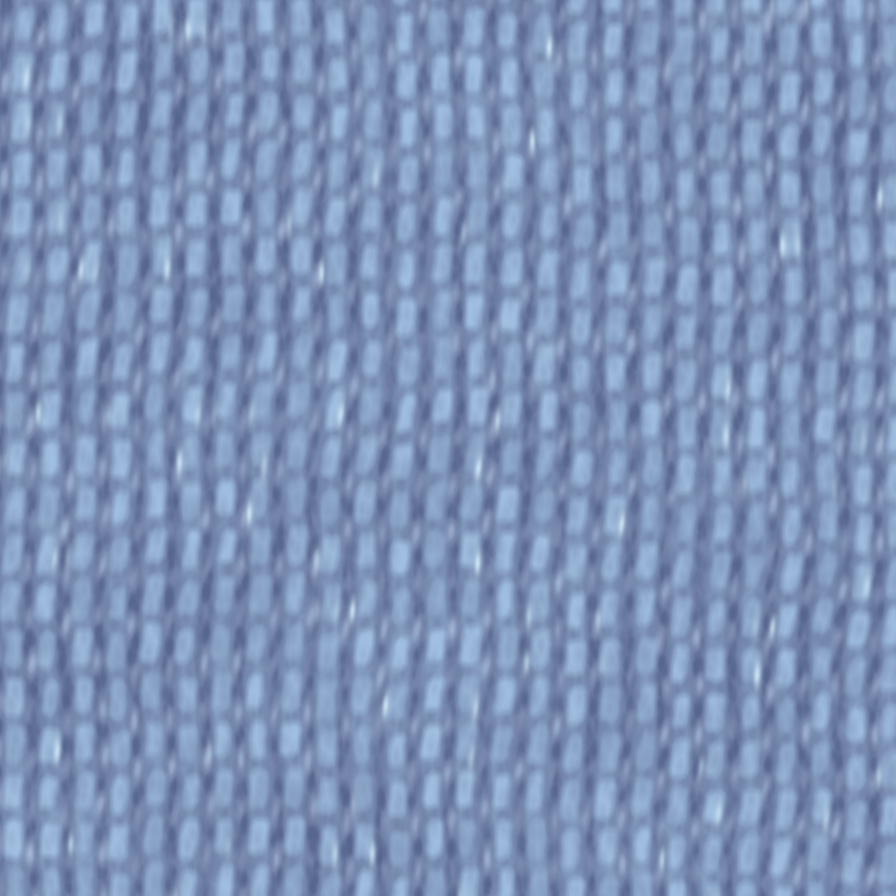
Give the GLSL for this texture, as a Shadertoy shader.

```glsl
// Blue knitted cloth: columns of soft leaning stitches with pale fibre flecks.

const vec2  REPEATS      = vec2(25.6, 18.7);  // stitches across and down
const float LEAN         = 0.17;              // sideways lean of a stitch
const float ROW_TILT     = 0.6;               // rows sinking over the width
const float ROW_STAGGER  = 0.32;              // random shift of each column
const vec2  STITCH_HALF  = vec2(0.30, 0.44);  // half size within a cell
const float GAP_TONE     = 0.13;
const float RIDGE_TONE   = 0.30;
const float STITCH_TONE  = 0.33;
const float STRAND_TONE  = 0.42;
const float TINT_VARIETY = 0.65;
const float FIBRE_AMOUNT = 0.22;
const float FLECK_CHANCE = 0.075;

const vec3 DARK_BLUE   = vec3(0.34, 0.40, 0.56);
const vec3 SHADE_BLUE  = vec3(0.45, 0.52, 0.67);
const vec3 MID_BLUE    = vec3(0.53, 0.63, 0.77);
const vec3 LIGHT_BLUE  = vec3(0.63, 0.75, 0.88);
const vec3 STRAND_CAST = vec3(0.10, 0.04, 0.03);
const vec3 FLECK_PALE  = vec3(0.80, 0.90, 0.96);

vec2 hash2(vec2 p) {
    vec3 q = fract(p.xyx * vec3(0.1031, 0.1030, 0.0973));
    q += dot(q, q.yzx + 33.33);
    return fract((q.xx + q.yz) * q.zy);
}

// Distance to the nearest scattered point, about 0 to 1
float cellular(vec2 p) {
    vec2 id = floor(p), f = fract(p);
    float nearest = 2.0;
    for (int y = -1; y <= 1; y++)
        for (int x = -1; x <= 1; x++) {
            vec2 o = vec2(x, y);
            vec2 d = o + hash2(id + o + 40.0) - f;
            nearest = min(nearest, dot(d, d));
        }
    return sqrt(nearest);
}

float bump(vec2 p, vec2 size) {
    p /= size;
    return exp(-dot(p, p));
}

// Slow wander of the columns and rows
vec2 clothSpace(vec2 uv) {
    vec2 p = uv * REPEATS;
    p.x += 0.14 * sin(5.0 * uv.y + 2.0 * uv.x) + 0.05 * sin(23.0 * uv.y + 9.0 * uv.x);
    p.y += ROW_TILT * uv.x + 0.08 * sin(7.0 * uv.x + 3.0 * uv.y);
    return p;
}

// Rounded leaning loop, lit above a lower continuous ridge
float stitchTone(vec2 p) {
    p.y += ROW_STAGGER * hash2(vec2(floor(p.x), 9.0)).x;
    vec2 id = floor(p), q = fract(p) - 0.5;
    vec2 rnd = hash2(id), form = hash2(id + 29.0);
    float ridge = 1.0 - smoothstep(0.16, 0.48, abs(q.x));
    q.x -= LEAN * q.y + 0.10 * (rnd.y - 0.5);
    vec2 halfSize = STITCH_HALF + 0.08 * (form - 0.5);
    vec2 d = abs(q) - halfSize + 0.24;
    float edge = length(max(d, 0.0)) + min(max(d.x, d.y), 0.0) - 0.24;
    float body = 1.0 - smoothstep(-0.20, 0.05, edge);
    float tint = 1.0 + TINT_VARIETY * (rnd.x - 0.5);
    return RIDGE_TONE * ridge + STITCH_TONE * tint * body;
}

// Greyish strand that crosses the gap between two columns
float strandTone(vec2 p) {
    p += vec2(0.5, 0.42);
    p.y += ROW_STAGGER * hash2(vec2(floor(p.x), 5.0)).x;
    vec2 rnd = hash2(floor(p) + 71.0);
    vec2 q = fract(p) - 0.5;
    q.x -= 0.16 * q.y + 0.14 * (rnd.x - 0.5);
    return STRAND_TONE * (0.25 + rnd.y) * bump(q, vec2(0.13, 0.27));
}

// Sparse bright threads on a grid of half columns
float fleckAmount(vec2 p) {
    p = p * vec2(2.0, 1.0) + vec2(0.2, 0.35);
    vec2 id = floor(p);
    vec2 rnd = hash2(id + 13.0), place = hash2(id + 157.0);
    vec2 q = fract(p) - 0.5 - (place - 0.5) * vec2(0.3, 0.1);
    q.x -= 0.15 * q.y;
    return step(rnd.x, FLECK_CHANCE) * mix(0.25, 0.95, rnd.y)
         * bump(q, vec2(0.19, 0.25));
}

vec3 yarnColour(float tone) {
    vec3 c = mix(DARK_BLUE, SHADE_BLUE, smoothstep(0.05, 0.33, tone));
    c = mix(c, MID_BLUE, smoothstep(0.28, 0.62, tone));
    return mix(c, LIGHT_BLUE, smoothstep(0.55, 0.98, tone));
}

void mainImage(out vec4 fragColor, in vec2 fragCoord) {
    vec2 uv = fragCoord / iResolution.xy;
    vec2 p = clothSpace(uv);
    float strand = strandTone(p);
    float tone = GAP_TONE + stitchTone(p) + strand;

    // Broad shading and fine upright fibres
    tone += 0.025 * sin(9.0 * uv.x + 4.0 * sin(6.0 * uv.y))
          + 0.02 * sin(21.0 * uv.y - 8.0 * uv.x);
    tone += FIBRE_AMOUNT * (cellular(p * vec2(3.3, 2.2)) - 0.45);

    // Lavender cast on the strands, then pale flecks
    vec3 colour = yarnColour(tone) + STRAND_CAST * strand;
    colour = mix(colour, FLECK_PALE, fleckAmount(p));
    fragColor = vec4(colour, 1.0);
}
```
